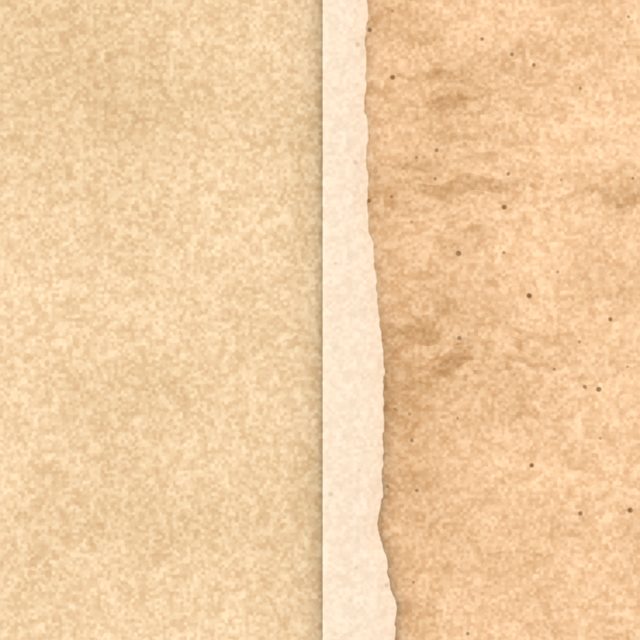
A three.js fragment shader for this texture:

```glsl
// Layered tan papers: a mottled sheet, a pale torn strip and a stained, streaked sheet.
#define STRIP_LEFT 0.504
#define GRAIN_SCALE 185.0
#define GRAIN_DEPTH 0.19
#define SPECK_SCALE 27.0
#define EDGE_SOFT 0.0018
#define SHEET_COLOR vec3(0.965, 0.838, 0.672)
#define SHEET_SHADE vec3(0.865, 0.725, 0.540)
#define STRIP_COLOR vec3(0.990, 0.905, 0.800)
#define STAINED_COLOR vec3(0.982, 0.815, 0.640)
#define STAIN_SHADE vec3(0.800, 0.615, 0.425)
#define SPECK_COLOR vec3(0.500, 0.350, 0.220)

varying vec2 vUv;

vec3 hash3(vec2 cell) {
  vec3 q = fract(cell.xyx * vec3(0.1031, 0.1030, 0.0973));
  q += dot(q, q.yxz + 33.33);
  return fract((q.xxy + q.yzz) * q.zyx);
}

// Cellular noise: random cell values blended by distance to jittered centres.
float cellNoise(vec2 p) {
  vec2 base = floor(p);
  float total = 0.0, weight = 0.0;
  for (int j = -1; j <= 1; j++) {
    for (int i = -1; i <= 1; i++) {
      vec2 cell = base + vec2(float(i), float(j));
      vec3 h = hash3(cell + 71.0);
      vec2 d = p - cell - 0.2 - 0.6 * h.xy;
      float w = exp(-5.0 * dot(d, d));
      total += w * h.z;
      weight += w;
    }
  }
  return total / weight;
}

float layeredNoise(vec2 p) {
  float sum = 0.0, gain = 0.5;
  for (int i = 0; i < 4; i++) {
    sum += gain * cellNoise(p);
    p = p * 2.1 + 13.7;
    gain *= 0.55;
  }
  return sum;
}

float blob(vec2 p, vec2 centre, vec2 size) {
  vec2 d = (p - centre) / size;
  return exp(-dot(d, d));
}

float tornEdge(float y) {
  float x = 0.574 + 0.026 * (1.0 - smoothstep(0.36, 0.74, y));
  x += 0.019 * (1.0 - smoothstep(0.04, 0.16, y));
  x -= 0.007 * blob(vec2(0.0, y), vec2(0.0, 0.175), vec2(1.0, 0.025));
  x -= 0.004 * blob(vec2(0.0, y), vec2(0.0, 0.86), vec2(1.0, 0.05));
  x += 0.007 * (cellNoise(vec2(y * 27.0, 4.3)) - 0.5);
  return x + 0.004 * (cellNoise(vec2(y * 90.0, 9.6)) - 0.5);
}

float specks(vec2 p) {
  vec2 q = p * SPECK_SCALE;
  vec3 h = hash3(floor(q) + 19.0);
  float radius = mix(0.05, 0.12, h.z * h.z);
  float d = length(fract(q) - 0.25 - 0.5 * h.xy);
  float kept = step(0.84, fract(h.x * 17.3 + h.y * 31.7));
  return kept * (0.3 + 0.5 * h.z) * (1.0 - smoothstep(radius * 0.4, radius + 0.05, d));
}

vec3 leftSheet(vec2 p) {
  float shade = 0.55 * (layeredNoise(p * 7.0) - 0.38);
  shade += 0.22 * blob(p, vec2(0.23, 0.83), vec2(0.18, 0.09));
  shade += 0.20 * blob(p, vec2(0.08, 0.75), vec2(0.13, 0.09));
  shade += 0.16 * blob(p, vec2(0.20, 0.38), vec2(0.14, 0.06));
  shade += 0.18 * blob(p, vec2(0.24, 0.16), vec2(0.16, 0.06));
  shade += 0.16 * blob(p, vec2(0.0, 1.0), vec2(0.25, 0.12));
  vec3 color = mix(SHEET_COLOR, SHEET_SHADE, shade);
  // Soft shadow and thin crease where the strip overlaps.
  float gap = max(STRIP_LEFT - p.x, 0.0);
  color *= 1.0 - vec3(0.14, 0.15, 0.18) * exp(-gap / 0.026);
  return color * (1.0 - 0.20 * exp(-gap / 0.004));
}

vec3 rightSheet(vec2 p, float gap) {
  float stain = 0.55 * (layeredNoise(p * vec2(9.0, 15.0)) - 0.38);
  stain += 0.27 * exp(-gap / 0.07);
  stain += 0.30 * blob(p, vec2(0.64, 0.38), vec2(0.14, 0.16));
  stain += 0.12 * blob(p, vec2(0.68, 0.72), vec2(0.12, 0.20));

  // Horizontal wrinkles gather in a few worn patches.
  float wear = 0.25 + 0.7 * blob(p, vec2(0.70, 0.86), vec2(0.11, 0.05));
  wear += 0.9 * blob(p, vec2(0.72, 0.70), vec2(0.10, 0.06));
  wear += 1.0 * blob(p, vec2(0.71, 0.45), vec2(0.12, 0.05));
  wear += 0.5 * blob(p, vec2(0.97, 0.69), vec2(0.08, 0.03));
  vec2 bent = p + vec2(0.0, 0.008 * sin(p.x * 31.0) + 0.004 * sin(p.x * 73.0 + p.y * 20.0));
  float streak = smoothstep(0.57, 0.88, cellNoise(bent * vec2(19.0, 75.0)));
  streak += 0.6 * smoothstep(0.60, 0.90, cellNoise(bent * vec2(45.0, 130.0) + 8.0));
  stain += 0.48 * wear * streak;

  vec3 color = mix(STAINED_COLOR, STAIN_SHADE, clamp(stain, -0.2, 1.0));
  color = mix(color, SPECK_COLOR, specks(p));
  float low = 1.0 - smoothstep(0.05, 0.65, p.y);
  return color * (1.0 - (0.10 + 0.16 * low) * exp(-gap / 0.009));
}

void main() {
  vec2 p = vUv;
  float tear = tornEdge(p.y);
  float onStrip = smoothstep(-EDGE_SOFT, EDGE_SOFT, p.x - STRIP_LEFT);
  float onRight = smoothstep(-EDGE_SOFT, EDGE_SOFT, p.x - tear);

  // Pale strip with a bright cut rim and a faintly rosy torn side.
  vec3 strip = STRIP_COLOR + 0.035 * exp(-abs(p.x - STRIP_LEFT) / 0.006);
  strip -= vec3(0.0, 0.02, 0.025) * smoothstep(0.035, 0.0, 0.035 - (p.x - tear + 0.035));
  strip = mix(strip, SPECK_COLOR, 0.25 * specks(p + 0.31));

  vec3 color = mix(leftSheet(p), strip, onStrip);
  color = mix(color, rightSheet(p, max(p.x - tear, 0.0)), onRight);

  // Paper fibre grain, calmer on the strip.
  float grain = 0.65 * cellNoise(p * GRAIN_SCALE) + 0.35 * cellNoise(p * GRAIN_SCALE * 0.47 + 5.0) - 0.5;
  float depth = GRAIN_DEPTH * mix(1.0, 0.5, onStrip * (1.0 - onRight));
  color += grain * depth * vec3(0.75, 1.0, 1.15);
  gl_FragColor = vec4(clamp(color, 0.0, 1.0), 1.0);
}
```
